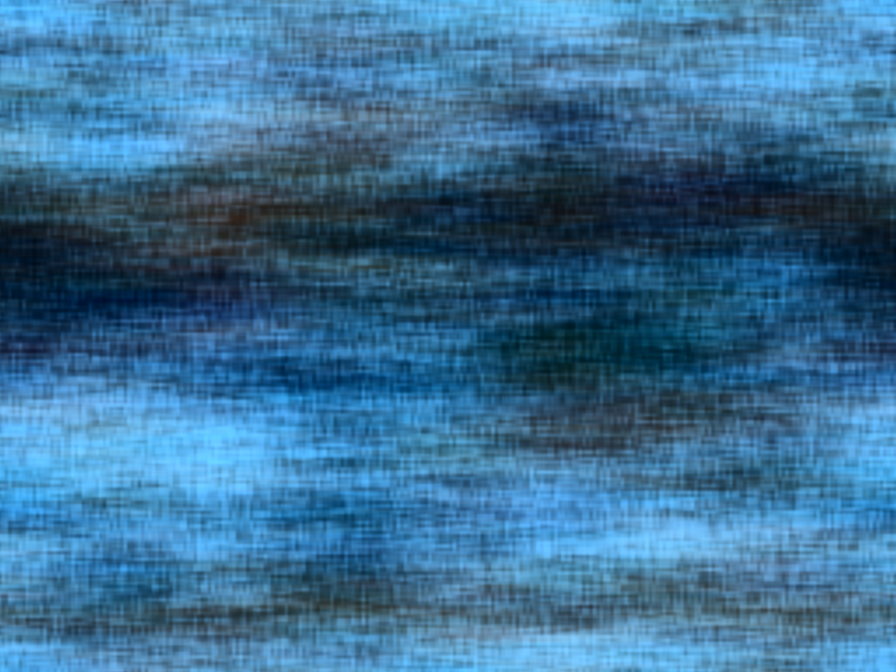
This texture is drawn by a WebGL 2 fragment shader. Its source:

```glsl
#version 300 es
precision highp float;
precision highp int;

uniform vec2 u_resolution;
out vec4 fragColor;

#define MEAN_COLOR vec3(0.240, 0.450, 0.615)
#define TONE_COLOR vec3(0.112, 0.190, 0.250)
#define WARM_SHIFT vec3(0.062, 0.006, -0.042)
#define CYAN_SHIFT vec3(-0.022, 0.018, 0.008)
#define STREAK_OCTAVES 6
#define STREAK_CELLS vec2(2.0, 5.0)
#define STREAK_GROWTH vec2(1.6, 2.0)
#define STREAK_GAIN 0.78
#define BLOTCH_AMOUNT 0.25
#define WEFT_AMOUNT 0.19
#define WARP_AMOUNT 0.19
#define TONE_LIMIT 2.3

const float TAU = 6.28318;

// Three independent random values in 0..1 for an integer cell
vec3 hash3(ivec3 cell) {
    uvec3 v = uvec3(cell) * 1664525u + 1013904223u;
    v.x += v.y * v.z;
    v.y += v.z * v.x;
    v.z += v.x * v.y;
    v ^= v >> 16u;
    v.x += v.y * v.z;
    v.y += v.z * v.x;
    v.z += v.x * v.y;
    return vec3(v >> 8u) / 16777216.0;
}

vec3 cellValue(vec2 cell, vec2 period, int seed) {
    return hash3(ivec3(ivec2(mod(cell, period)), seed));
}

// Wrapping value noise, three channels, about unit deviation
vec3 tileNoise(vec2 uv, vec2 period, int seed) {
    vec2 p = uv * period + hash3(ivec3(seed, 7, 91)).xy;
    vec2 cell = floor(p);
    vec2 f = p - cell;
    f = f * f * (3.0 - 2.0 * f);
    vec3 low = mix(cellValue(cell, period, seed),
                   cellValue(cell + vec2(1.0, 0.0), period, seed), f.x);
    vec3 high = mix(cellValue(cell + vec2(0.0, 1.0), period, seed),
                    cellValue(cell + vec2(1.0, 1.0), period, seed), f.x);
    return (mix(low, high, f.y) - 0.5) / 0.21;
}

// Horizontal streaks: x is tone, y is warmth, z is cyan tint
vec3 streaks(vec2 uv) {
    vec3 sum = vec3(0.0);
    vec2 cells = STREAK_CELLS;
    float amplitude = 0.42;
    for (int i = 0; i < STREAK_OCTAVES; i++) {
        sum += amplitude * tileNoise(uv, floor(cells + 0.5), 11 + i);
        cells *= STREAK_GROWTH;
        amplitude *= STREAK_GAIN;
    }
    return sum;
}

// Broad light and dark bands with bent edges
float bands(vec2 uv) {
    float y = uv.y + 0.035 * tileNoise(uv, vec2(4.0, 3.0), 31).x;
    return 0.48 * cos(2.0 * TAU * (y - 0.87)) - 0.5 * cos(TAU * (y - 0.59));
}

// Fine crossed threads, the upright ones short and thin
float weave(vec2 uv) {
    float weft = tileNoise(uv, vec2(44.0, 200.0), 41).x;
    float warp = tileNoise(uv, vec2(256.0, 64.0), 42).x;
    float longWarp = tileNoise(uv, vec2(180.0, 26.0), 43).x;
    return WEFT_AMOUNT * weft + WARP_AMOUNT * (warp + 0.5 * longWarp);
}

void main() {
    vec2 uv = gl_FragCoord.xy / u_resolution;

    vec3 field = streaks(uv);
    field += BLOTCH_AMOUNT * tileNoise(uv, vec2(8.0, 9.0), 51);
    float tone = field.x + bands(uv) + weave(uv) + 0.15;
    tone = TONE_LIMIT * tanh(tone / TONE_LIMIT);

    // Dye: tone along the blue ramp, with shifts in hue
    vec3 color = MEAN_COLOR + TONE_COLOR * tone;
    color += WARM_SHIFT * field.y + CYAN_SHIFT * field.z;
    fragColor = vec4(clamp(color, 0.0, 1.0), 1.0);
}
```
